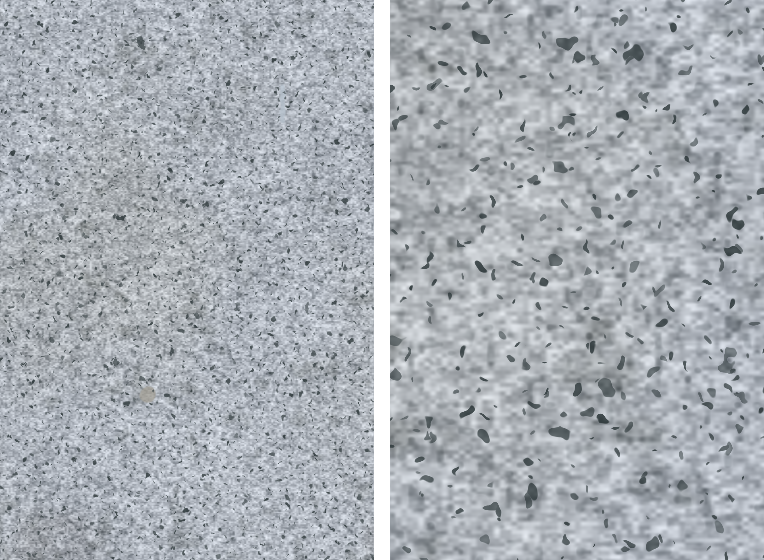
Left: the whole. Right: its middle third, enlarged.
Reproduce this texture procedurally as a WebGL 1 fragment shader.

```glsl
precision highp float;
uniform vec2 u_resolution;

#define STONE vec3(0.700, 0.722, 0.752)
#define SPECK vec3(0.215, 0.255, 0.265)
#define TAN vec3(0.640, 0.630, 0.600)
#define PALE vec3(0.720, 0.765, 0.810)
#define FINE_GRAIN 0.22
#define MID_GRAIN 0.17
#define PIT_DEPTH 0.13
#define SMALL_CELLS 75.0
#define MEDIUM_CELLS 38.0
#define BLOT_CELLS 8.0

float hash(vec2 p) {
  vec3 q = fract(vec3(p.xyx) * vec3(0.1031, 0.1030, 0.0973));
  q += dot(q, q.yzx + 33.33);
  return fract((q.x + q.y) * q.z);
}

float noise(vec2 p) {
  vec2 i = floor(p), f = fract(p);
  f = f * f * (3.0 - 2.0 * f);
  return mix(mix(hash(i), hash(i + vec2(1.0, 0.0)), f.x),
             mix(hash(i + vec2(0.0, 1.0)), hash(i + vec2(1.0, 1.0)), f.x), f.y);
}

float fbm(vec2 p) {
  float sum = 0.0, amp = 0.5;
  for (int k = 0; k < 4; k++) {
    sum += amp * noise(p);
    p = p * 2.03 + 17.3;
    amp *= 0.5;
  }
  return sum / 0.9375;
}

// Coverage of randomly turned, elongated flakes, at most one per cell
float flakes(vec2 p, float cells, float share, float rMin, float rMax, float seed) {
  float soft = 0.7 / u_resolution.y;
  vec2 home = floor(p * cells);
  float cover = 0.0;
  for (int y = -1; y <= 1; y++) {
    for (int x = -1; x <= 1; x++) {
      vec2 id = home + vec2(float(x), float(y));
      vec2 key = id + seed;
      if (hash(key + 3.7) > share) continue;
      vec2 center = (id + vec2(hash(key + 11.3), hash(key + 29.1))) / cells;
      float angle = 6.2832 * hash(key + 47.9);
      float size = hash(key + 71.7);
      float radius = mix(rMin, rMax, size * size);
      vec2 d = p - center;
      d = vec2(d.x * cos(angle) + d.y * sin(angle), d.y * cos(angle) - d.x * sin(angle));
      d *= vec2(0.75, mix(1.0, 1.9, hash(key + 83.3)));
      float tone = mix(0.55, 1.0, hash(key + 97.1));
      cover = max(cover, tone * (1.0 - smoothstep(-soft, soft, length(d) - radius)));
    }
  }
  return cover;
}

void main() {
  vec2 p = gl_FragCoord.xy / u_resolution.y;
  float soft = 1.0 / u_resolution.y;

  // Broad tone: cool sheet with warmer, dirtier clouds
  float cloud = fbm(p * 4.0 + 5.0);
  float warmth = smoothstep(0.35, 0.75, cloud + 0.25 * (p.x - 0.33));
  vec3 color = STONE + vec3(0.008, 0.002, -0.016) * (warmth - 0.3);
  color += 0.07 * (fbm(p * 9.0 + 40.0) - 0.5) - 0.025 * (warmth - 0.4);

  // Crystal grain, slightly drawn out sideways
  float fine = noise(p * vec2(290.0, 400.0));
  float mid = noise(p * vec2(125.0, 165.0) + 60.0);
  float coarse = noise(p * vec2(50.0, 75.0) + 90.0);
  color += FINE_GRAIN * (fine - 0.5) + MID_GRAIN * (mid - 0.5) + 0.05 * (coarse - 0.5);

  // Grey pits and smudges
  float pits = smoothstep(0.60, 0.95, noise(p * vec2(170.0, 195.0) + 130.0));
  float smudge = smoothstep(0.60, 0.80, fbm(p * 32.0 + 200.0));
  color -= PIT_DEPTH * pits * vec3(1.0, 0.97, 0.98);
  color -= 0.10 * smudge * vec3(0.95, 0.95, 1.05);

  // Stained lower corners
  float stain = 1.0 - smoothstep(0.02, 0.10, length((p - vec2(0.10, 0.02)) * vec2(0.8, 1.0)));
  stain += 1.0 - smoothstep(0.005, 0.03, length((p - vec2(0.667, 0.04)) * vec2(1.0, 0.7)));
  color -= 0.16 * stain * fbm(p * 28.0 + 70.0) * vec3(0.9, 1.0, 1.1);

  // Smooth tan disc and pale scratch
  float wobble = 0.004 * (noise(p * 90.0) - 0.5);
  float disc = length(p - vec2(0.264, 0.296)) - 0.014 + wobble;
  color = mix(color, TAN + 0.05 * (fine - 0.5), 0.85 * (1.0 - smoothstep(-soft, soft, disc)));
  vec2 s = p - vec2(0.505, 0.815);
  float scratch = length(vec2(s.x, s.y - clamp(s.y, -0.03, 0.03))) - 0.004 + wobble;
  color = mix(color, PALE, 0.75 * (1.0 - smoothstep(-soft, soft, scratch)));

  // Dark mica with ragged outlines
  vec2 ragged = vec2(noise(p * 210.0 + 7.0), noise(p * 210.0 + 51.0)) - 0.5;
  vec2 q = p + 0.0045 * ragged;
  float mica = flakes(q, SMALL_CELLS, 0.62, 0.0010, 0.0027, 10.0);
  mica = max(mica, flakes(q, MEDIUM_CELLS, 0.62, 0.0019, 0.0046, 210.0));
  mica = max(mica, flakes(p + 0.009 * ragged, BLOT_CELLS, 0.16, 0.0045, 0.0080, 410.0));
  color = mix(color, SPECK + 0.06 * (fine - 0.5), 0.95 * mica);

  gl_FragColor = vec4(clamp(color, 0.0, 1.0), 1.0);
}
```
